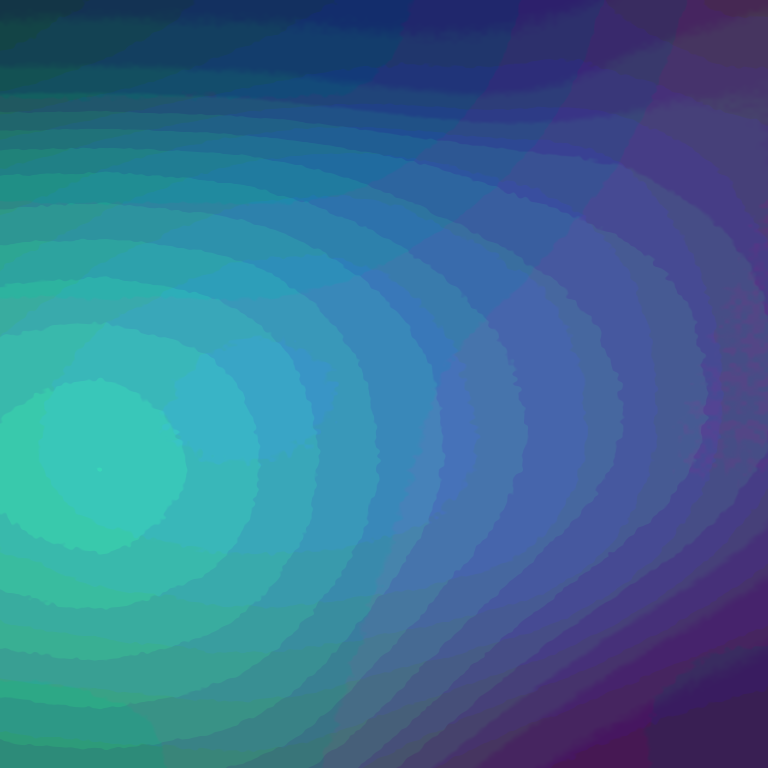
A WebGL 2 fragment shader for this background:

```glsl
#version 300 es
precision highp float;

uniform vec2 u_resolution;
out vec4 fragColor;

#define GLOW_CENTER vec2(0.13, 0.39)
#define PEAK_LUMA 0.625
#define LUMA_STEP 0.036
#define COLOR_STEP 0.05
#define EDGE_SOFTNESS 0.03
#define GRAIN_SCALE vec2(130.0, 160.0)
#define GRAIN_AMOUNT 0.08
#define STREAK_SCALE vec2(22.0, 90.0)
#define STREAK_AMOUNT 0.06

float hash(vec2 cell) {
    vec3 q = fract(vec3(cell.xyx) * 0.1031);
    q += dot(q, q.yzx + 33.33);
    return fract((q.x + q.y) * q.z);
}

float noise(vec2 p) {
    vec2 cell = floor(p);
    vec2 f = fract(p);
    f = f * f * (3.0 - 2.0 * f);
    return mix(mix(hash(cell), hash(cell + vec2(1, 0)), f.x),
               mix(hash(cell + vec2(0, 1)), hash(cell + vec2(1, 1)), f.x), f.y);
}

// Rounds to the middle of a unit step, with a soft edge between steps
float posterize(float value, float softness) {
    float w = clamp(max(softness, fwidth(value)), 0.001, 1.0);
    float shifted = value + 0.5 * w;
    return floor(shifted) - 0.5 + smoothstep(0.0, w, fract(shifted));
}

// Distance from the glow, counted in bands; the axis bends up to the right
float glowDistance(vec2 p) {
    vec2 d = p - GLOW_CENTER;
    d.y -= 0.13 * d.x * d.x;
    float across = 10.5 * (d.x < 0.0 ? -0.6 * d.x : d.x);
    across += 0.3 * sin(9.0 * (d.x - 0.28)) * smoothstep(0.0, 0.2, d.x);
    float v = abs(d.y);
    float squeeze = 1.0;
    if (d.y < 0.0) {
        squeeze = mix(1.08, 0.9, smoothstep(0.1, 0.4, v));
        v *= 1.0 + 0.5 * smoothstep(0.2, 0.8, d.x);
    }
    float along = v * (5.76 + 25.5 * v) * squeeze;
    float bands = pow(pow(max(across, 0.0), 1.6) + pow(along, 1.6), 0.625);

    // Darker top edge, lifted right corner, levelling off in the dark
    bands += 1.2 * smoothstep(0.78, 0.9, p.y) * (1.0 - smoothstep(0.6, 0.9, p.x));
    bands -= 2.8 * pow(p.x, 4.0) * smoothstep(0.72, 1.0, p.y);
    float excess = max(bands - 10.0, 0.0);
    return min(bands, 10.0) + 2.9 * (1.0 - exp(-0.35 * excess));
}

// Red: fades upward on the left, rises along a slant to the right
float redField(vec2 p) {
    float left = mix(0.22, 0.09, smoothstep(0.5, 0.95, p.y));
    float slant = p.x - 0.3 * (p.y - 0.5);
    float red = mix(left, 0.3, smoothstep(0.3, 0.95, slant));
    red -= 0.065 * (1.0 - smoothstep(0.05, 0.4, p.y)) * smoothstep(0.5, 1.0, p.x);
    return red - 0.05 * (1.0 - smoothstep(0.0, 0.2, p.y)) * (1.0 - smoothstep(0.0, 0.4, p.x));
}

// Blue minus luma: strongest right of the middle
float blueOffset(vec2 p) {
    float top = smoothstep(0.75, 1.0, p.y);
    float lift = smoothstep(0.0, 0.3, p.y);
    float x = p.x + mix(-0.12, 0.1, smoothstep(0.1, 0.6, p.y));
    float blue = 0.075 + 0.195 * smoothstep(-0.05, 0.65, x);
    blue -= (0.055 * mix(0.3, 1.0, lift) + 0.08 * top) * smoothstep(0.7, 1.0, p.x);
    return blue * mix(0.6, 1.0, lift) * (1.0 - 0.15 * top);
}

void main() {
    vec2 p = gl_FragCoord.xy / u_resolution;

    // Slightly ragged edges: fine grain and long streaks
    float ragged = (noise(p * GRAIN_SCALE) - 0.5) * GRAIN_AMOUNT
                 + (noise(p * STREAK_SCALE) - 0.5) * STREAK_AMOUNT;

    // Luma bands, gently blurred in the dark corners
    float bands = glowDistance(p);
    float smoothLuma = PEAK_LUMA - LUMA_STEP * bands;
    float softness = mix(EDGE_SOFTNESS, 0.3, smoothstep(8.5, 10.5, bands));
    float luma = PEAK_LUMA - LUMA_STEP * posterize(bands + ragged, softness);

    // Red and blue step on their own contours, across the bands
    float redLevel = redField(p) / COLOR_STEP + 0.5 * ragged;
    float blueLevel = (smoothLuma + blueOffset(p)) / COLOR_STEP - ragged;
    float red = COLOR_STEP * posterize(redLevel, EDGE_SOFTNESS);
    float blue = COLOR_STEP * posterize(blueLevel, EDGE_SOFTNESS);

    // Green follows from luma, red and blue
    float green = (luma - 0.299 * red - 0.114 * blue) / 0.587;
    fragColor = vec4(clamp(vec3(red, green, blue), 0.0, 1.0), 1.0);
}
```
